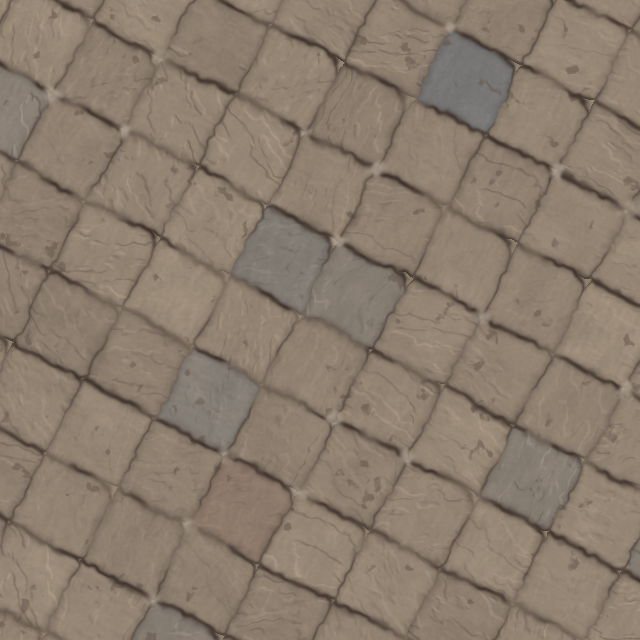
Give the GLSL for this texture, as a Shadertoy shader.

```glsl
// Worn square paving stones laid on a slanted grid, with split-slate relief.
// Each cell is a rounded box with its own tint and cleft pattern; the joints
// are shadowed gaps partly filled with pale sand.

float hash(vec2 p) {
    vec3 q = fract(p.xyx * vec3(0.1031, 0.1030, 0.0973));
    q += dot(q, q.yzx + 33.33);
    return fract((q.x + q.y) * q.z);
}

float noise(vec2 p) {
    vec2 i = floor(p), f = fract(p);
    f = f * f * (3.0 - 2.0 * f);
    return mix(mix(hash(i), hash(i + vec2(1, 0)), f.x),
               mix(hash(i + vec2(0, 1)), hash(i + vec2(1, 1)), f.x), f.y);
}

float fbm(vec2 p) {
    float sum = 0.0, amp = 0.5;
    for (int i = 0; i < 4; i++) {
        sum += amp * noise(p);
        p = mat2(1.6, 1.2, -1.2, 1.6) * p + 7.3;
        amp *= 0.5;
    }
    return sum;
}

// Terraced height of the split stone face, grain turned per stone
float cleft(vec2 f, float seed) {
    float a = seed * 6.2832;
    vec2 q = mat2(cos(a), sin(a), -sin(a), cos(a)) * f;
    float t = 4.5 * fbm(q * vec2(3.2, 1.3) + seed * 57.0);
    return floor(t) + smoothstep(0.75, 1.0, fract(t));
}

// 1 for the cell with the given index, otherwise 0
float isCell(vec2 id, vec2 target) {
    return step(length(id - target), 0.5);
}

void mainImage(out vec4 fragColor, in vec2 fragCoord) {
    vec2 p = fragCoord / iResolution.y - vec2(0.4714, 0.5117);

    // Slanted grid: x runs down-right along the courses, y runs down-left
    float c = cos(0.482), s = sin(0.482);
    vec2 grid = vec2(dot(p, vec2(c, -s)), dot(p, vec2(-s, -c))) / 0.1257;
    vec2 wobble = vec2(noise(grid * 2.3 + 11.0), noise(grid * 2.3 + 47.0)) - 0.5;
    vec2 ragged = vec2(noise(grid * 11.0 + 5.0), noise(grid * 11.0 + 83.0)) - 0.5;
    vec2 w = grid + 0.07 * wobble + 0.045 * ragged;
    vec2 id = floor(w), f = fract(w) - 0.5;
    float seed = hash(id + 71.0), tone = hash(id + 19.0), rough = hash(id + 137.0);

    // Stone outline; the right-hand corner is the most worn
    float worn = step(0.0, f.x) * step(f.y, 0.0);
    float radius = mix(0.045, 0.07 + 0.2 * seed * seed, worn);
    vec2 corner = abs(f) - vec2(0.485, 0.475) + radius;
    float d = length(max(corner, 0.0)) + min(max(corner.x, corner.y), 0.0) - radius;

    // Stone tint, with a few slate-grey and reddish blocks
    vec3 stone = mix(vec3(0.55, 0.492, 0.43), vec3(0.60, 0.538, 0.468), tone);
    float grey = 0.55 * max(isCell(id, vec2(-1, 1)), isCell(id, vec2(-1, -1)));
    grey += isCell(id, vec2(0, -4)) + 0.4 * step(0.94, rough);
    stone = mix(stone, vec3(0.47, 0.465, 0.46), min(grey, 1.0));
    stone = mix(stone, vec3(0.54, 0.455, 0.40), 0.7 * isCell(id, vec2(0, 2)));

    // Cleft edges lit from the upper left, then stains and fine grain
    float relief = cleft(f, seed) - cleft(f + vec2(-0.012, 0.026), seed);
    stone *= 1.0 + mix(0.04, 0.17, rough) * clamp(relief, -1.0, 0.6);
    stone *= 1.0 + 0.11 * (fbm(w * 3.0 + seed * 30.0) - 0.47);
    vec2 streak = mix(vec2(6, 22), vec2(22, 6), step(0.5, seed));
    stone *= 1.0 + 0.05 * (noise(w * streak) - 0.5);
    stone *= 1.0 + 0.04 * (noise(grid * 32.0) - 0.5);

    // Dark chips and pits
    float chips = smoothstep(0.69, 0.77, fbm(w * 4.5 + 91.0));
    stone = mix(stone, vec3(0.40, 0.34, 0.30), 0.55 * chips);

    // Soft darkening towards the rim, sand in the wide gaps
    vec3 color = stone * (1.0 - 0.09 * smoothstep(-0.10, 0.01, d));
    vec3 sand = vec3(0.56, 0.50, 0.435) * (0.92 + 0.16 * noise(grid * 18.0));
    color = mix(color, sand, smoothstep(0.0, 0.05, d));

    // Shadowed joints: heavier along the courses, broken where sand fills them
    float course = smoothstep(-0.05, 0.05, abs(f.y) - abs(f.x));
    float openness = smoothstep(0.22, 0.62, noise(w * 2.7 + 23.0));
    openness *= 0.65 + 0.35 * noise(w * 9.0 + 3.0);
    float gap = exp(-pow((d - 0.024) / mix(0.025, 0.034, course), 2.0));
    float shade = gap * mix(0.30, 1.0, openness) * mix(0.72, 1.0, course);
    color = mix(color, vec3(0.245, 0.20, 0.175), shade);

    // Pale mortar smears on some crossings
    vec2 crossing = floor(w + 0.5);
    float smear = length(w - crossing) + 0.12 * (noise(grid * 9.0) - 0.5);
    float pale = step(0.80, hash(crossing + 211.0)) * smoothstep(0.13, 0.0, smear);
    color = mix(color, vec3(0.70, 0.65, 0.59), 0.75 * pale);

    fragColor = vec4(color, 1.0);
}
```
